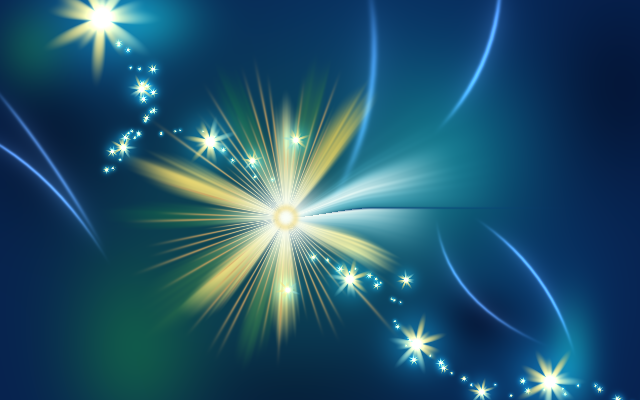
Reproduce this background procedurally as a WebGL 2 fragment shader.

```glsl
#version 300 es
precision highp float;
// Luminous flower with chains of small blossoms over deep blue silk.
uniform vec2 u_resolution;
out vec4 fragColor;

const float TAU = 6.28319, RAY_COUNT = 76.;
const vec3 NAVY = vec3(.025, .13, .31), NIGHT = vec3(.01, .055, .17);
const vec3 BLUE = vec3(.03, .24, .47), TEAL = vec3(.06, .49, .6);
const vec3 CYAN = vec3(.3, .78, .88), GREEN = vec3(.07, .38, .29);
const vec3 GOLD = vec3(.94, .8, .3), PALE = vec3(.97, .99, .78);
const vec3 AMBER = vec3(.82, .64, .38), LILAC = vec3(.27, .41, .6);
const vec3 WHITE = vec3(.98, 1, .97);
const vec2 HEART = vec2(.715, .456);

// Petals: angle, half width, length, tint (0 green, 1 gold, 2 pale)
const vec4 petals[] = vec4[](
  vec4(3.12, .16, .49, 0), vec4(1.36, .2, .43, .1), vec4(1.98, .22, .43, 0),
  vec4(4.45, .25, .39, .1), vec4(3.78, .36, .46, .1), vec4(.98, .27, .4, .85),
  vec4(2.78, .25, .43, 1.25), vec4(1.57, .25, .32, 1.65), vec4(3.93, .28, .36, 1.35),
  vec4(4.7, .27, .32, 1.4), vec4(5.78, .26, .31, 1.6));

// Blossoms: position, radius, direction of the golden side
const vec4 blossoms[] = vec4[](
  vec4(.254, .954, .18, 3.6), vec4(.354, .777, .042, 1), vec4(.308, .631, .038, 2.5),
  vec4(.525, .646, .075, 3.3), vec4(.631, .598, .034, 2), vec4(.74, .65, .04, .8),
  vec4(.875, .302, .064, .8), vec4(1.042, .14, .086, .7), vec4(1.375, .046, .1, 2.4),
  vec4(1.204, .02, .04, 2), vec4(1.015, .3, .03, 4), vec4(.719, .275, .036, 3));

float hash(float n) {
  n = fract(n * .1031);
  n *= n + 33.33;
  return fract(n * (n + n));
}

float noise(float x) {
  return mix(hash(floor(x)), hash(floor(x) + 1.), smoothstep(0., 1., fract(x)));
}

float bell(float x) { return exp(-x * x); }

// Soft elliptical patch: centre and radii
void lay(inout vec3 col, vec3 tint, float amount, vec2 p, vec4 spot) {
  col = mix(col, tint, amount * bell(length((p - spot.xy) / spot.zw)));
}

vec2 bezier(vec4 ab, vec2 c, float t) {
  return mix(mix(ab.xy, ab.zw, t), mix(ab.zw, c, t), t);
}

// Thin curved light with a halo, fading at both ends
float wisp(vec2 p, vec4 ab, vec2 c, float width) {
  float best = 9., along = 0.;
  vec2 s = ab.xy;
  for (float i = 1.; i < 15.; i++) {
    vec2 e = bezier(ab, c, i / 14.) - s;
    float h = clamp(dot(p - s, e) / dot(e, e), 0., 1.);
    float d = length(p - s - e * h);
    if (d < best) { best = d; along = (i - 1. + h) / 14.; }
    s += e;
  }
  float fade = smoothstep(0., .4, along) * smoothstep(1., .6, along);
  return fade * (bell(best / width) + .35 * exp(-best / width / 5.));
}

void blossom(inout vec3 col, vec2 p, vec4 b) {
  vec2 q = p - b.xy;
  float d = length(q) / b.z;
  if (d > 3.) return;
  float a = atan(q.y, q.x), seed = b.w * 5.;
  float lobes = .5 + .3 * cos(a * 7. + seed) + .2 * cos(a * 12. - seed);
  float petal = smoothstep(1., .25, d / (.25 + .75 * lobes));
  vec3 tint = mix(CYAN, GOLD, smoothstep(-.5, .2, cos(a - b.w)));
  tint = mix(tint, PALE, .25 + .75 * bell(d * 2.2));
  col = mix(col + TEAL * .5 * bell(d * 1.14), tint, petal * .95);
  col += PALE * .6 * bell(d * 6.3);
}

// Sparkles strewn along a curve
void chain(inout vec3 col, vec2 p, vec4 ab, vec2 c, float seed) {
  for (float i = 0.; i < 13.; i++) {
    float k = i + seed * 17.;
    vec2 jitter = vec2(hash(k + 3.1), hash(k + 71.7)) - .5;
    float size = mix(.006, .02, pow(hash(k + 9.4), 2.));
    vec2 at = bezier(ab, c, (i + .5) / 13.) + jitter * .035;
    blossom(col, p, vec4(at, size, hash(k) * TAU));
  }
}

vec3 background(vec2 p) {
  vec3 col = NAVY;
  lay(col, NIGHT, .8, p, vec4(1.52, .77, .18, .22));
  lay(col, NIGHT, .8, p, vec4(.12, .66, .18, .2));
  lay(col, NIGHT, .8, p, vec4(.75, .02, .28, .14));
  lay(col, BLUE, .75, p, vec4(.95, .65, .42, .5));
  lay(col, BLUE, .6, p, vec4(1.3, .24, .22, .22));
  lay(col, TEAL, .85, p, vec4(1.1, .61, .2, .21));
  lay(col, TEAL, .75, p, vec4(.38, .95, .13, .09));
  lay(col, TEAL, .8, p, vec4(1.43, .13, .06, .12));
  lay(col, GREEN, .85, p, vec4(.34, .13, .17, .23));
  lay(col, GREEN, .6, p, vec4(.08, .88, .09, .1));
  lay(col, GREEN, .55, p, vec4(HEART, .45, .4));
  lay(col, NIGHT, .75, p, vec4(1.2, .2, .1, .08));
  return col;
}

void flower(inout vec3 col, vec2 q) {
  float r = length(q), seam = q.y - .024 * smoothstep(0., .22, q.x);
  float a = mod(atan(seam, q.x), TAU), under = TAU - a;
  float streak = .6 * noise(a * 14.) + .4 * noise(a * 39.), gain = .65 + .35 * streak;
  // Cyan and white fan
  col = mix(col, CYAN, bell((a - .22) / .3) * smoothstep(.58, .12, r) * gain);
  col = mix(col, CYAN, bell(under / .38) * smoothstep(.48, .1, r) * .85);
  float beam = max(bell((a - .25) / .13) * smoothstep(.46, .15, r),
                   bell(under / .22) * smoothstep(.4, .12, r));
  col = mix(col, WHITE, beam * gain);
  // Streaked petals
  for (int i = 0; i < petals.length(); i++) {
    vec4 f = petals[i];
    vec2 e = vec2((a - f.x) / f.y, r / f.z);
    vec3 tint = f.w < 1. ? mix(GREEN, GOLD, f.w) : mix(GOLD, PALE, f.w - 1.);
    tint = mix(tint, PALE, .8 * bell(r / .15));
    col = mix(col, tint, smoothstep(0., .75, .85 - dot(e, e) + .3 * streak) * gain);
  }
  // Amber rays of varied length
  float cell = a / TAU * RAY_COUNT, id = floor(cell), reach = .2 + .24 * hash(id + 40.);
  float ray = bell((fract(cell) - .3 - .4 * hash(id)) * 6.7);
  ray *= smoothstep(.9, 1.15, a) * smoothstep(5.75, 5.4, a) * smoothstep(reach, reach * .5, r);
  col = mix(col, mix(PALE, AMBER, smoothstep(.05, .2, r)), .8 * ray);
  // Dark crease, bright core and ring
  float crease = bell(seam / .0025) * smoothstep(.06, .2, q.x) * smoothstep(.75, .25, q.x);
  col = mix(col, BLUE, .65 * crease);
  col = mix(col, WHITE, bell(r / .087));
  col = mix(col, GOLD, .4 * bell((r - .024) / .009));
}

void main() {
  vec2 p = (gl_FragCoord.xy - .5 * u_resolution) / u_resolution.y + vec2(.8, .5);
  vec3 col = background(p);
  flower(col, p - HEART);
  // Silk wisps
  float w = wisp(p, vec4(1.25, 1.12, 1.27, .85), vec2(1.08, .66), .006);
  w += .6 * wisp(p, vec4(.91, 1.1, .99, .75), vec2(.82, .48), .009);
  w += wisp(p, vec4(-.13, .7, .12, .61), vec2(.28, .33), .004);
  w += .7 * wisp(p, vec4(-.05, .82, .12, .63), vec2(.27, .36), .005);
  w += .8 * wisp(p, vec4(1.09, .46, 1.11, .24), vec2(1.38, .13), .004);
  w += wisp(p, vec4(1.18, .46, 1.38, .33), vec2(1.44, .1), .004);
  col += LILAC * w;
  // Chains and blossoms
  chain(col, p, vec4(.28, .91, .43, .79), vec2(.35, .68), 1.);
  chain(col, p, vec4(.35, .68, .52, .7), vec2(.69, .53), 2.);
  chain(col, p, vec4(.37, .69, .3, .65), vec2(.265, .56), 3.);
  chain(col, p, vec4(.77, .35, 1, .33), vec2(.99, .2), 4.);
  chain(col, p, vec4(.99, .2, 1.07, .02), vec2(1.3, .02), 5.);
  chain(col, p, vec4(1.28, .03, 1.45, .03), vec2(1.62, 0), 6.);
  for (int i = 0; i < blossoms.length(); i++) blossom(col, p, blossoms[i]);
  fragColor = vec4(clamp(col, 0., 1.), 1);
}
```
